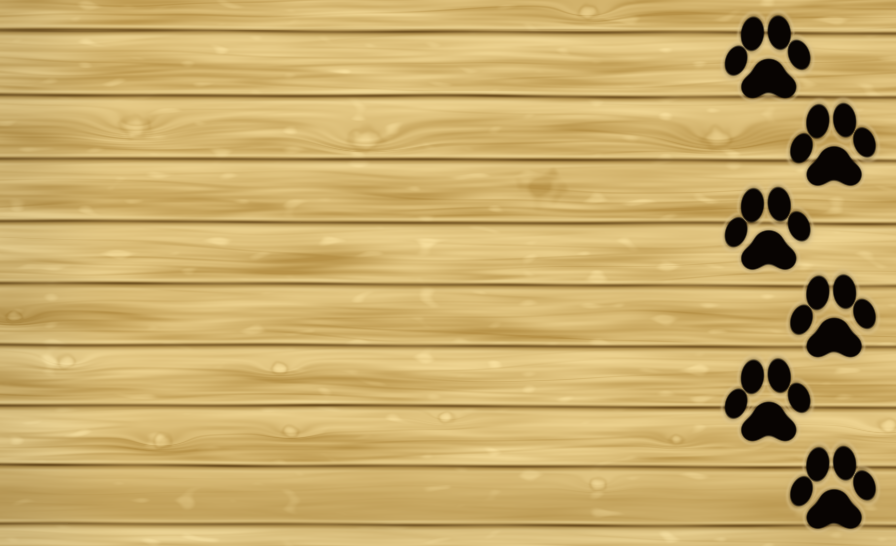
This texture is drawn by a WebGL 1 fragment shader. Its source:

```glsl
precision highp float;
// Golden horizontal pine planks with a staggered column of black paw prints.
uniform vec2 u_resolution;

vec2 gradientAt(vec2 cell) {
  float a = 6.2832 * fract(sin(dot(cell, vec2(27.17, 91.73))) * 4375.85);
  return vec2(cos(a), sin(a));
}

// Gradient noise, roughly -0.7 to 0.7
float noise(vec2 p) {
  vec2 i = floor(p), f = fract(p);
  vec2 w = f * f * f * (f * (f * 6.0 - 15.0) + 10.0);
  vec2 e = vec2(1.0, 0.0);
  float low = mix(dot(gradientAt(i), f), dot(gradientAt(i + e.xy), f - e.xy), w.x);
  float high = mix(dot(gradientAt(i + e.yx), f - e.yx), dot(gradientAt(i + 1.0), f - 1.0), w.x);
  return mix(low, high, w.y);
}

// x: how far the grain is bent, y: pale core with a dark rim
vec2 knot(vec2 p, float x, float y, float size) {
  vec2 q = (p - vec2(x, y)) / size;
  float bend = 1.3 * size * exp(-dot(q * vec2(0.35, 1.0), q * vec2(0.35, 1.0)));
  float d = length(q * vec2(1.0, 1.35)) + 0.35 * noise(p * 60.0);
  float core = 0.32 * exp(-d * d * 2.0) - 0.22 * exp(-14.0 * (d - 0.9) * (d - 0.9));
  return vec2(bend, core);
}

float toe(vec2 p, vec2 center, vec2 radius, float lean) {
  float c = cos(lean), s = sin(lean);
  vec2 q = mat2(c, s, -s, c) * (p - center);
  return (length(q / radius) - 1.0) * radius.x;
}

float smoothMin(float a, float b, float k) {
  float h = max(k - abs(a - b), 0.0) / k;
  return min(a, b) - h * h * k * 0.25;
}

float paw(vec2 p) {
  float pad = length(p - vec2(0.0, 0.35)) - 1.4;
  pad = smoothMin(pad, length(p - vec2(-1.4, -0.65)) - 0.95, 0.9);
  pad = smoothMin(pad, length(p - vec2(1.4, -0.65)) - 0.95, 0.9);
  float toes = min(toe(p, vec2(-2.8, 1.6), vec2(0.9, 1.3), 0.35),
                   toe(p, vec2(2.6, 2.1), vec2(0.9, 1.3), -0.35));
  toes = min(toes, toe(p, vec2(-1.4, 3.9), vec2(0.97, 1.45), 0.12));
  toes = min(toes, toe(p, vec2(0.9, 4.0), vec2(0.97, 1.45), -0.12));
  return min(pad, toes);
}

void main() {
  vec2 p = gl_FragCoord.xy / u_resolution.y;
  float pixel = 1.0 / u_resolution.y;

  // Plank layout, counted downward, with slightly uneven seams
  float drop = 1.0 - p.y - 0.0577 - 0.003 * (p.x - 0.8)
             + 0.003 * noise(vec2(p.x * 3.0, floor(p.y * 9.0 + 0.5) * 5.3));
  float k = drop * (8.39 + 0.51 * drop);
  float plank = floor(k);
  float u = k - plank;
  float seam = k - floor(k + 0.5);

  // Knots
  vec2 knots = knot(p, 0.248, 0.767, 0.027) + knot(p, 0.669, 0.744, 0.029)
             + knot(p, 1.314, 0.748, 0.026) + knot(p, 1.077, 0.979, 0.018)
             + knot(p, 0.818, 0.235, 0.015) + knot(p, 0.297, 0.192, 0.018)
             + knot(p, 0.532, 0.209, 0.015) + knot(p, 1.239, 0.194, 0.013)
             + knot(p, 0.122, 0.338, 0.017) + knot(p, 0.513, 0.325, 0.016)
             + knot(p, 1.094, 0.113, 0.016) + knot(p, 0.026, 0.419, 0.015)
             + knot(p, 1.628, 0.220, 0.019);

  // Grain stretched along the planks and bent round the knots
  vec2 g = vec2(p.x + plank * 7.3, p.y + knots.x);
  g.y += 0.008 * noise(g * vec2(4.0, 9.0));
  float broad = noise(g * vec2(2.2, 19.0));
  float streak = noise(g * vec2(3.5, 55.0) + 8.0);
  float fine = noise(g * vec2(7.0, 130.0) + 31.0);
  float vein = smoothstep(0.12, 0.0, abs(noise(g * vec2(1.8, 38.0) + 4.0)));
  float calm = step(6.5, plank) * step(plank, 7.5);
  float heart = smoothstep(0.15, 0.6, u) * (1.0 - smoothstep(0.85, 1.0, u));
  float contrast = mix(0.5 + 0.5 * heart, 0.3, calm);

  float tone = 0.68 - 0.27 * heart - 0.12 * calm + 0.07 * sin(plank * 2.4 + 1.0);
  tone += contrast * (0.55 * broad + 0.45 * streak + 0.35 * fine - 0.2 * vein);
  tone += knots.y + 0.12 * noise(p * vec2(5.0, 9.0));
  tone += 0.3 * smoothstep(0.3, 0.55, noise(p * vec2(16.0, 42.0)));

  // Weathered stain on the fourth plank
  vec2 stain = (p - vec2(0.994, 0.658)) / vec2(0.045, 0.03);
  tone -= 0.35 * smoothstep(1.1, 0.4, length(stain) + 0.8 * noise(p * 35.0));

  vec3 wood = mix(vec3(0.75, 0.61, 0.32), vec3(0.95, 0.85, 0.59), clamp(tone, -0.15, 1.15));

  // Bevel highlights and the shadowed groove
  float wear = 0.75 + 0.5 * noise(vec2(p.x * 6.0, floor(k + 0.5) * 3.7));
  float lip = exp(-pow((seam + 0.055) / 0.025, 2.0)) + 0.7 * exp(-pow((seam - 0.085) / 0.03, 2.0));
  wood = mix(wood, vec3(0.97, 0.89, 0.65), 0.55 * wear * lip);
  wood = mix(wood, vec3(0.62, 0.48, 0.21), 0.55 * exp(-pow((seam - 0.02) / 0.055, 2.0)));
  wood = mix(wood, vec3(0.43, 0.31, 0.12), wear * exp(-pow(seam / 0.026, 2.0)));
  wood *= 1.0 - 0.06 * smoothstep(0.25, 0.0, p.x) - 0.04 * smoothstep(0.2, 0.0, p.y);

  // Six paw prints alternating between two columns
  float prints = 1.0;
  for (int i = 0; i < 6; i++) {
    float odd = mod(float(i), 2.0);
    float row = floor(float(i) * 0.5 + 0.01);
    vec2 center = vec2(1.408 + 0.1197 * odd, 0.8547 - 0.3141 * row - 0.1603 * odd);
    prints = min(prints, paw((p - center) * 46.8) / 46.8);
  }
  wood = mix(wood, vec3(0.93, 0.83, 0.60), 0.4 * exp(-pow((prints - 0.005) / 0.003, 2.0)));
  wood *= 1.0 - 0.3 * exp(-max(prints, 0.0) * 350.0);
  float ink = smoothstep(pixel, -pixel, prints);
  gl_FragColor = vec4(mix(wood, vec3(0.03, 0.015, 0.008), ink), 1.0);
}
```
